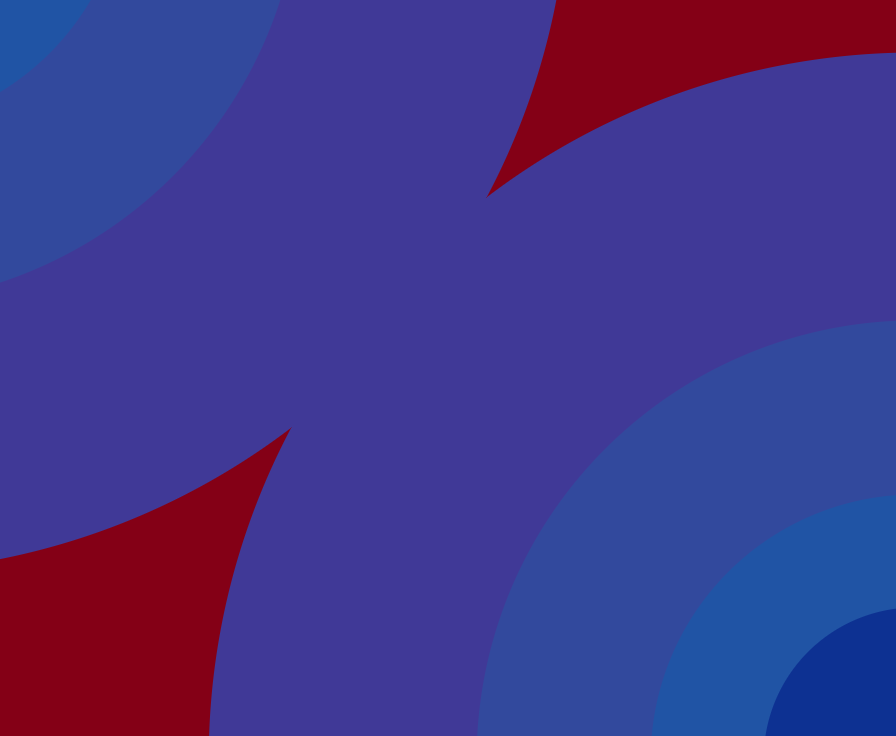
This background is drawn by a WebGL 1 fragment shader. Its source:

```glsl
precision highp float;
// Two sets of concentric discs, one beyond the upper left corner and one
// beyond the lower right, merge over a crimson ground. Each pixel takes its
// distance to the nearer centre, and flat bands are layered by radius.

uniform vec2 u_resolution;

// Paints a disc of the given radius over the base, with a one pixel soft edge.
vec3 paintDisc(vec3 base, vec3 tint, float dist, float radius) {
  float pixel = 1.0 / u_resolution.y;
  float cover = clamp(0.5 + (radius - dist) / pixel, 0.0, 1.0);
  return mix(base, tint, cover);
}

void main() {
  // Canvas height is one unit; the right centre follows the right edge.
  vec2 p = gl_FragCoord.xy / u_resolution.y;
  float aspect = u_resolution.x / u_resolution.y;

  vec2 upperLeft = vec2(-0.1867, 1.182);
  vec2 lowerRight = vec2(aspect + 0.0262, -0.0313);
  float dist = min(distance(p, upperLeft), distance(p, lowerRight));

  // Bands from the ground inward.
  vec3 color = vec3(0.518, 0.0, 0.086);
  color = paintDisc(color, vec3(0.251, 0.224, 0.592), dist, 0.960);
  color = paintDisc(color, vec3(0.196, 0.286, 0.616), dist, 0.596);
  color = paintDisc(color, vec3(0.125, 0.329, 0.647), dist, 0.3595);
  color = paintDisc(color, vec3(0.051, 0.192, 0.573), dist, 0.206);

  gl_FragColor = vec4(color, 1.0);
}
```
